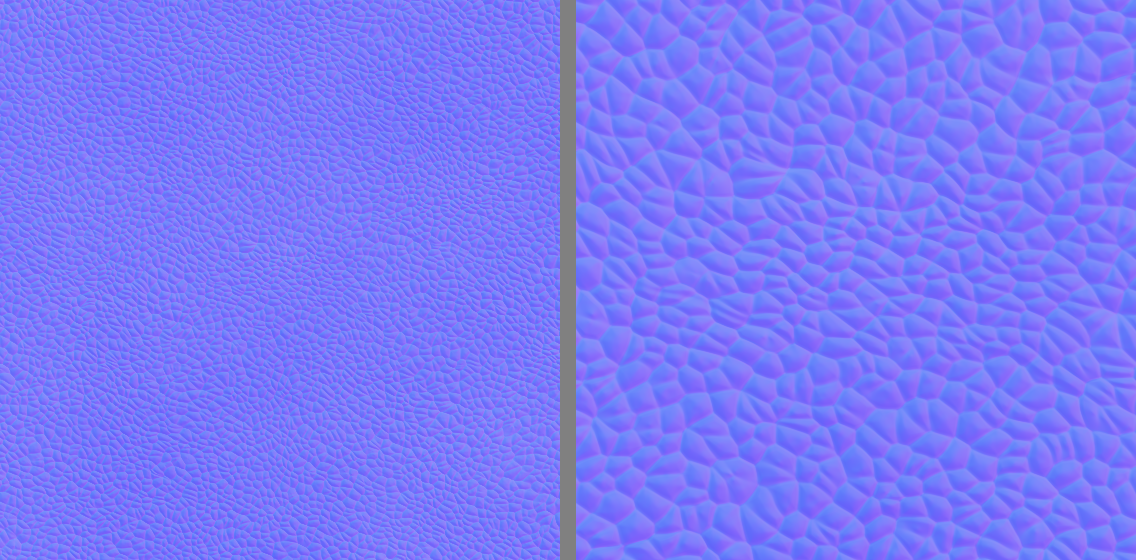
Left: the whole. Right: its middle third, enlarged.
Reproduce this texture map procedurally as a Shadertoy shader.

```glsl
// Normal map of fine-grained leather: warped cellular pebbles, slanted folds
// and faint pores form a height field. Its slope, taken by central differences,
// tilts a violet-blue base colour; creases and broad patches are a bit paler.

const vec2  FLAT_TONE    = vec2(0.469, 0.463); // red and green of a level spot
const float BLUE_LOSS    = 0.012;              // lowers blue below full
const vec2  CELLS        = vec2(64.0, 78.0);   // pebbles along and across the grain
const float GRAIN_ANGLE  = -0.42;              // grain falls to the right
const float BEND         = 0.028;              // broad swerving of the grain
const float CROOK        = 0.008;              // small kinks in the creases
const float CREASE_WIDTH = 0.34;               // in cells
const float DOME         = 1.1;                // roundness of a pebble
const float FOLD_DEPTH   = 0.45;
const float PORE_DEPTH   = 0.18;
const vec2  RELIEF       = vec2(0.066, 0.054); // slope to colour
const float SOFT_LIMIT   = 0.32;               // holds back the steepest slopes
const float CREASE_GLOW  = 0.028;
const float PATCH_GLOW   = 0.042;
const float SLOPE_STEP   = 0.0011;             // in canvas units

// Integer hash: two random values in 0..1 per lattice point
vec2 hash2(vec2 cell) {
    uvec2 v = uvec2(ivec2(cell)) * 1664525u + 1013904223u;
    v.x += v.y * 1664525u;
    v.y += v.x * 1664525u;
    v ^= v >> 16u;
    v.x += v.y * 1664525u;
    v.y += v.x * 1664525u;
    v ^= v >> 16u;
    return vec2(v & 0xffffu) / 65535.0;
}

// Two independent channels of smooth value noise
vec2 noise2(vec2 p) {
    vec2 i = floor(p), f = fract(p);
    f = f * f * f * (f * (f * 6.0 - 15.0) + 10.0);
    return mix(mix(hash2(i), hash2(i + vec2(1, 0)), f.x),
               mix(hash2(i + vec2(0, 1)), hash2(i + vec2(1, 1)), f.x), f.y);
}

// Distances to the nearest and second nearest pebble centre
vec2 pebbleDistances(vec2 p) {
    vec2 cell = floor(p), f = fract(p);
    vec2 nearest = vec2(8.0);
    for (int y = -1; y <= 1; y++)
    for (int x = -1; x <= 1; x++) {
        vec2 offset = vec2(x, y);
        vec2 centre = offset + 0.05 + 0.9 * hash2(cell + offset);
        float d = length(centre - f);
        nearest = d < nearest.x ? vec2(d, nearest.x)
                                : vec2(nearest.x, min(nearest.y, d));
    }
    return nearest;
}

// x: leather height, y: distance from the nearest crease
vec2 leather(vec2 p) {
    vec2 warped = p + BEND * (noise2(p * 7.0 + 3.0) - 0.5)
                    + CROOK * (noise2(p * 42.0 + 71.0) - 0.5);
    vec2 along = vec2(cos(GRAIN_ANGLE), sin(GRAIN_ANGLE));
    vec2 grain = vec2(dot(warped, along), dot(warped, vec2(-along.y, along.x)));

    // Pebbles with flat-bottomed creases of varying depth
    vec2 d = pebbleDistances(grain * CELLS);
    float edge = d.y - d.x;
    float rise = edge * edge / (edge * edge + CREASE_WIDTH * CREASE_WIDTH);
    float depth = mix(0.4, 0.85, noise2(p * 13.0 + 29.0).x);
    float height = depth * rise - DOME * d.x * d.x;

    // Long folds that come and go
    vec2 fold = noise2(grain * vec2(11.0, 27.0) + 17.0);
    float foldLine = 1.0 - smoothstep(0.0, 0.12, abs(fold.x - 0.5));
    height -= FOLD_DEPTH * foldLine * smoothstep(0.4, 0.75, fold.y);

    // Pores
    height += PORE_DEPTH * (noise2(p * 190.0).x - 0.5);
    return vec2(height, edge);
}

void mainImage(out vec4 fragColor, in vec2 fragCoord) {
    vec2 p = fragCoord / iResolution.y;
    vec2 e = vec2(SLOPE_STEP, 0.0);
    vec2 right = leather(p + e.xy), left = leather(p - e.xy);
    vec2 above = leather(p + e.yx), below = leather(p - e.yx);

    // Surface slope in cell units, softly limited
    vec2 slope = vec2(right.x - left.x, above.x - below.x)
               / (2.0 * SLOPE_STEP * sqrt(CELLS.x * CELLS.y));
    vec2 tilt = -RELIEF * slope / sqrt(1.0 + SOFT_LIMIT * dot(slope, slope));

    // Paler creases and broad soft patches
    float edge = 0.25 * (right.y + left.y + above.y + below.y);
    float crease = 1.0 - smoothstep(0.03, 0.26, edge);
    float blotch = 0.65 * noise2(p * vec2(4.0, 5.0) + 11.0).x
                 + 0.35 * noise2(p * vec2(10.0, 13.0) + 47.0).y - 0.5;
    vec2 tone = FLAT_TONE + tilt + CREASE_GLOW * crease + PATCH_GLOW * blotch;

    float blue = 0.5 + 0.5 * sqrt(max(0.0, 1.0 - 4.0 * dot(tilt, tilt))) - BLUE_LOSS;
    fragColor = vec4(tone, blue, 1.0);
}
```
